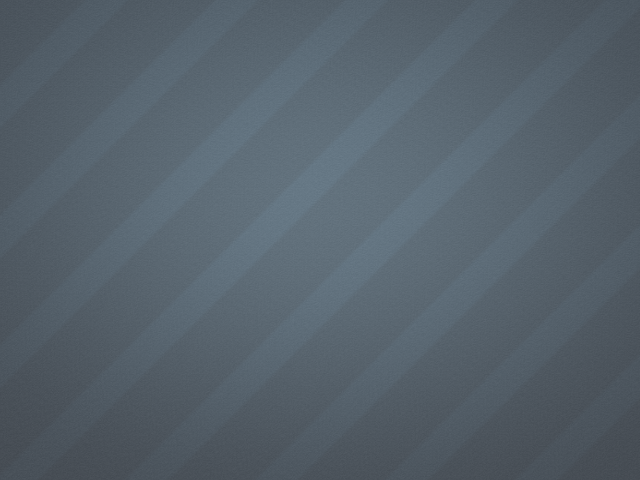
This background is drawn by a Shadertoy shader. Its source:

```glsl
// Slate blue diagonal stripes on grainy paper, lit by a soft central glow.

float hash(vec2 p) {
    return fract(sin(dot(p, vec2(127.1, 311.7))) * 43758.5453);
}

float valueNoise(vec2 p) {
    vec2 cell = floor(p), f = fract(p);
    f = f * f * (3.0 - 2.0 * f);
    float low = mix(hash(cell), hash(cell + vec2(1, 0)), f.x);
    float high = mix(hash(cell + vec2(0, 1)), hash(cell + vec2(1, 1)), f.x);
    return mix(low, high, f.y);
}

// Paper relief: fine speckle plus the slope of a slightly wider noise
float paperGrain(vec2 p) {
    float speckle = valueNoise(p * vec2(1.3, 1.6)) - 0.5;
    float slope = valueNoise(p) - valueNoise(p + vec2(0.3, -0.8));
    return speckle + 0.6 * slope;
}

// Diagonal bands, measured along the line from the top left corner
float stripeMask(vec2 pos) {
    float along = pos.x + 1.0 - pos.y;
    float period = 0.2708;
    float fromCentre = abs(mod(along - 0.2222 + 0.5 * period, period) - 0.5 * period);
    float soft = 0.005 + 1.0 / iResolution.y;
    return 1.0 - smoothstep(0.0445 - soft, 0.0445 + soft, fromCentre);
}

void mainImage(out vec4 fragColor, in vec2 fragCoord) {
    vec2 uv = fragCoord / iResolution.xy;
    vec2 pos = fragCoord / iResolution.y;

    // Glow fading to a darker, greyer border
    float away = length(uv - vec2(0.5, 0.58));
    float shade = smoothstep(0.0, 0.78, away);
    vec3 color = mix(vec3(0.386, 0.446, 0.490), vec3(0.279, 0.308, 0.338), shade);
    color += vec3(0.008, 0.016, 0.020) * (uv.y - 0.5);

    // Stripes, strongest near the glow
    color += stripeMask(pos) * mix(vec3(0.014, 0.024, 0.031), vec3(0.008, 0.014, 0.017), shade);

    // Fine embossed grain
    color += 0.024 * paperGrain(pos * 400.0);

    fragColor = vec4(color, 1.0);
}
```
